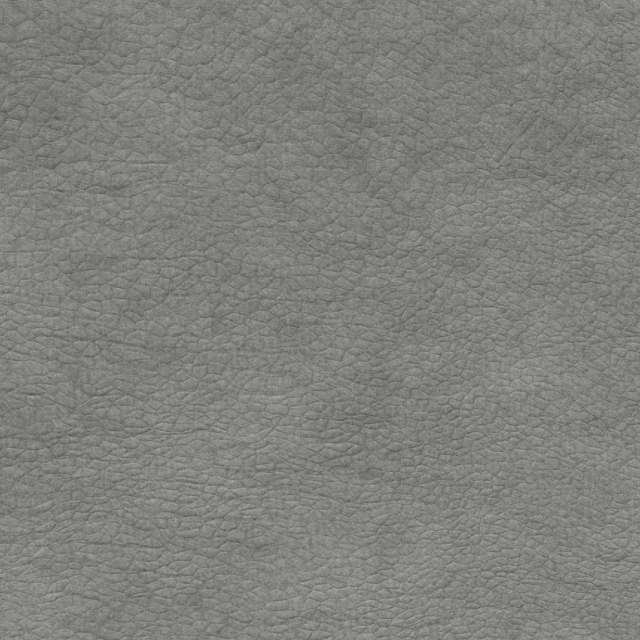
Reproduce this texture procedurally as a WebGL 1 fragment shader.

```glsl
precision highp float;
// Soft grey leather: a height field of puffy Voronoi grains and long folds,
// flat and stretched at the lower left, rounder and crossed at the upper right.
// It is lit from above by a height difference, then given mottling and fine grain.
uniform vec2 u_resolution;

float hash(vec2 p) {
  return fract(sin(dot(p, vec2(127.1, 311.7))) * 43758.5453);
}

vec2 hash2(vec2 p) {
  return vec2(hash(p), hash(p + 57.3));
}

float noise(vec2 p) {
  vec2 i = floor(p), f = fract(p);
  f = f * f * (3.0 - 2.0 * f);
  return mix(mix(hash(i), hash(i + vec2(1.0, 0.0)), f.x),
             mix(hash(i + vec2(0.0, 1.0)), hash(i + 1.0), f.x), f.y);
}

vec2 rotate(vec2 p, float angle) {
  float c = cos(angle), s = sin(angle);
  return vec2(c * p.x - s * p.y, s * p.x + c * p.y);
}

float fbm(vec2 p) {
  float sum = 0.0, amp = 0.5;
  for (int i = 0; i < 4; i++) {
    sum += amp * noise(p);
    p = rotate(p, 0.6) * 2.03 + 17.1;
    amp *= 0.5;
  }
  return sum / 0.9375;
}

// Zero on the border between two cells, rising towards their centres
float cellEdge(vec2 p) {
  vec2 cell = floor(p), f = fract(p);
  float nearest = 8.0, second = 8.0;
  for (int y = -1; y <= 1; y++) {
    for (int x = -1; x <= 1; x++) {
      vec2 o = vec2(float(x), float(y));
      float d = length(o + 0.05 + 0.9 * hash2(cell + o) - f);
      second = min(second, max(nearest, d));
      nearest = min(nearest, d);
    }
  }
  return second - nearest;
}

// Thin winding crease: 1 in the groove, 0 away from it
float crease(vec2 p) {
  return 1.0 - smoothstep(0.0, 0.15, abs(noise(p) - 0.5));
}

float leatherHeight(vec2 uv) {
  // Wavy flow, tilting downwards to the right in the upper right
  vec2 p = uv + 0.035 * (vec2(noise(uv * 5.0), noise(uv * 5.0 + 31.0)) - 0.5);
  p += 0.014 * (vec2(noise(uv * 16.0 + 7.0), noise(uv * 16.0 + 43.0)) - 0.5);
  p += 0.005 * (vec2(noise(uv * 45.0 + 9.0), noise(uv * 45.0 + 71.0)) - 0.5);
  float tilted = p.y + 0.25 * p.x * p.x * p.y;
  vec2 q = vec2(33.0 * p.x + 9.0 * p.x * p.x, 74.0 * tilted - 15.0 * p.y * p.y);

  // Large domed grains, with smaller ones on top and a gentle swell below
  float depth = mix(0.7, 1.2, noise(uv * 24.0 + 3.0));
  float edge = cellEdge(rotate(q, 0.5));
  float h = -depth * (0.8 * exp(-4.5 * edge) + 0.45 * exp(-1.8 * edge));
  h -= 0.3 * exp(-4.5 * cellEdge(rotate(q, 1.0) * 1.7 + 13.0));
  h += 0.9 * (noise(rotate(p, 0.12) * vec2(20.0, 44.0)) - 0.5);

  // Level folds below, two crossing diagonal sets above, faint upright ones left
  float crossed = smoothstep(0.7, 1.4, uv.x + uv.y);
  h -= 0.7 * (1.0 - 0.8 * crossed) * crease(vec2(8.0, 36.0) * rotate(p, 0.08));
  h -= 0.55 * crossed * crease(vec2(7.0, 28.0) * rotate(p, 0.65) + 5.0);
  h -= 0.45 * crossed * crease(vec2(7.0, 26.0) * rotate(p, -0.7) + 19.0);
  h -= 0.15 * (1.0 - smoothstep(0.1, 0.4, uv.x)) * crease(vec2(38.0, 8.0) * p + 3.0);
  return h;
}

void main() {
  vec2 uv = gl_FragCoord.xy / u_resolution;

  // Light from above: slopes that face up are bright
  vec2 toLight = vec2(-0.0004, 0.0010);
  float below = leatherHeight(uv - toLight);
  float above = leatherHeight(uv + toLight);
  float slope = clamp(below - above, -0.9, 0.9);
  float hollow = clamp(-0.5 * (below + above), 0.0, 2.0);

  float tone = 0.501 + 0.10 * slope - 0.03 * (hollow - 1.05);
  tone += 0.085 * (fbm(uv * 3.5 + 11.0) - 0.5);
  tone += 0.09 * (noise(uv * 430.0) - 0.5);
  tone += 0.05 * (noise(rotate(uv, 0.5) * 230.0 + 5.0) - 0.5);
  gl_FragColor = vec4(tone * vec3(1.0, 1.0, 0.99), 1.0);
}
```
